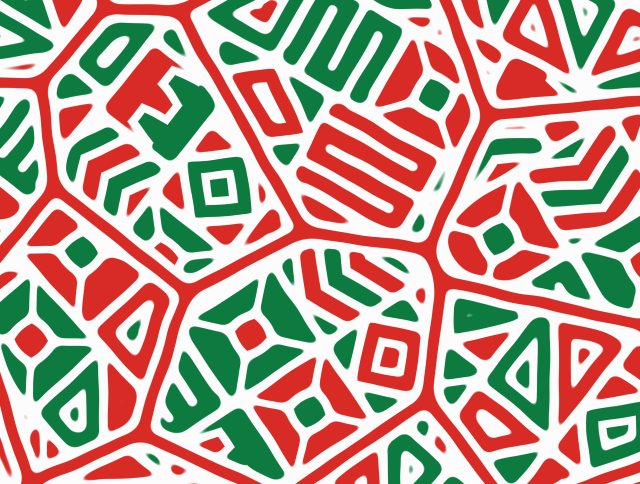
This pattern is drawn by a Shadertoy shader. Its source:

```glsl
const vec3 WHITE = vec3(0.99);
const vec3 RED = vec3(0.85, 0.17, 0.15);
const vec3 GREEN = vec3(0.05, 0.48, 0.25);
const float GAP = 0.019;
const float STROKE = 0.026;
const float INSET = 0.5 * GAP;
const float BORDER = 0.011;

vec2 hash(vec2 p) {
    vec3 a = fract(p.xyx * vec3(0.1031, 0.1030, 0.0973));
    a += dot(a, a.yzx + 33.33);
    return fract((a.xx + a.yz) * a.zy);
}

float gradientAt(vec2 corner, vec2 offset) {
    return dot(2.0 * hash(corner) - 1.0, offset);
}

float gradientNoise(vec2 p) {
    vec2 i = floor(p), f = fract(p);
    vec2 u = f * f * (3.0 - 2.0 * f), e = vec2(1.0, 0.0);
    return mix(mix(gradientAt(i, f), gradientAt(i + e, f - e), u.x),
               mix(gradientAt(i + e.yx, f - e.yx), gradientAt(i + 1.0, f - 1.0), u.x), u.y);
}

float softMin(float a, float b, float k) {
    float h = max(k - abs(a - b), 0.0) / k;
    return min(a, b) - 0.25 * h * h * k;
}

vec2 rotate(vec2 p, float angle) {
    float c = cos(angle), s = sin(angle);
    return vec2(c * p.x - s * p.y, s * p.x + c * p.y);
}

vec2 siteOf(vec2 cell, float size) {
    return (cell + 0.15 + 0.7 * hash(cell + 11.0)) * size;
}

// Voronoi patch: depth from its edge, then its site
vec3 patchAt(vec2 p, float size) {
    vec2 home = floor(p / size), site = vec2(9.0);
    for (int j = -1; j <= 1; j++)
    for (int i = -1; i <= 1; i++) {
        vec2 s = siteOf(home + vec2(i, j), size);
        if (distance(p, s) < distance(p, site)) site = s;
    }
    float depth = 1.0;
    for (int j = -2; j <= 2; j++)
    for (int i = -2; i <= 2; i++) {
        vec2 s = siteOf(home + vec2(i, j), size);
        if (distance(s, site) > 0.001)
            depth = softMin(depth, dot(0.5 * (s + site) - p, normalize(s - site)), 0.02);
    }
    return vec3(depth, site);
}

// Ink distances are positive inside the ink
float ring(float depth) {
    return min(depth - INSET, INSET + STROKE - depth);
}

float core(float depth) {
    return depth - INSET - STROKE - 0.85 * GAP;
}

// Bars left between slots that open on one side, or on alternating sides
float slottedBars(vec2 q, float closedEnd, float period, float shift, float slotWidth, bool alternate) {
    float row = floor(q.y / period + shift);
    float y = q.y - (row + 0.5 - shift) * period;
    float side = alternate && mod(row, 2.0) > 0.5 ? -1.0 : 1.0;
    return -softMin(0.5 * slotWidth - abs(y), side * q.x + closedEnd, 0.012);
}

// Two rows of dovetailed teeth, signed by row
float teeth(vec2 q, float period) {
    float x = abs(mod(q.x, period) - 0.5 * period) - 0.25 * period + 0.25 * q.y;
    return max(q.y - 0.026, min(x, q.y + 0.026));
}

// Returns ink distance and hue (0 red, 1 green)
vec2 motif(vec2 q, vec2 halfSize, float edgeDepth, float kind, float hue) {
    vec2 e = halfSize - abs(q);
    float depth = softMin(softMin(e.x, e.y, 0.02), edgeDepth, 0.02);
    float inside = depth - INSET;
    if (kind < 3.0) {           // nested triangles or a nested rhombus
        float split = kind < 2.0
            ? dot(q, normalize(vec2(halfSize.y, kind < 1.0 ? halfSize.x : -halfSize.x)))
            : (1.0 - dot(abs(q), 1.0 / halfSize)) / length(1.0 / halfSize);
        depth = softMin(depth, abs(split), 0.014);
        return vec2(max(ring(depth), core(depth)), split > 0.0 ? hue : 1.0 - hue);
    }
    if (kind < 4.2) {           // framed meander
        float bars = slottedBars(q, halfSize.x - 0.078, 0.034, 0.0, 0.013, true);
        float center = softMin(core(depth), bars, 0.008);
        return vec2(max(ring(depth), center), core(depth) > -0.4 * GAP ? 1.0 - hue : hue);
    }
    if (kind < 5.6) {           // comb or meander
        float period = 2.0 * halfSize.y / floor(halfSize.y / 0.025 + 0.01);
        float bars = slottedBars(q, halfSize.x - 0.04, period, 0.5, GAP, kind < 5.0);
        return vec2(softMin(inside, bars, 0.012), hue);
    }
    if (kind < 6.4) {           // interlocking teeth
        float t = teeth(q, 0.1);
        return vec2(softMin(inside, abs(t) - 0.45 * GAP, 0.012), t > 0.0 ? hue : 1.0 - hue);
    }
    if (kind < 7.2) {           // chevron stripes
        float t = (q.y + 0.5 * abs(q.x)) / 1.118 / 0.05;
        float stripe = 0.016 - 0.05 * abs(fract(t) - 0.5);
        return vec2(softMin(inside, stripe, 0.012), mod(floor(t) + hue, 2.0));
    }
    // dot with four concave wedges
    float radius = mix(max(abs(q.x), abs(q.y)), length(q), 0.4);
    float wedge = softMin(radius - 0.046, 0.7 * abs(abs(q.x) - abs(q.y)) - 0.4 * GAP, 0.012);
    return vec2(max(min(inside, 0.028 - radius), softMin(inside, wedge, 0.012)),
                radius < 0.037 ? 1.0 - hue : hue);
}

// Rows of uneven cells, one motif in each
vec2 filledCells(vec2 q, vec2 seed, float edgeDepth) {
    float height = 0.2, row = floor(q.y / height);
    vec2 r = hash(vec2(row, floor(seed.x * 90.0)));
    float width = mix(0.19, 0.27, r.x), x = q.x + r.y * width, column = floor(x / width);
    vec2 local = vec2(x, q.y) - (vec2(column, row) + 0.5) * vec2(width, height);
    vec2 halfSize = 0.5 * vec2(width, height);
    vec2 id = vec2(column, row) + floor(seed * 90.0);
    vec2 pick = hash(id), turn = hash(id + 57.0);
    if (turn.x > 0.5) { local = local.yx; halfSize = halfSize.yx; }
    if (turn.y > 0.5) local = -local;
    return motif(local, halfSize, edgeDepth, 8.0 * pick.x, step(0.5, pick.y));
}

void mainImage(out vec4 fragColor, in vec2 fragCoord) {
    vec2 p = fragCoord / iResolution.y;
    p += 0.005 * vec2(gradientNoise(p * 14.0), gradientNoise(p * 14.0 + 37.0));
    vec3 area = patchAt(p, 0.47);
    vec2 seed = hash(area.yz * 97.0);
    vec2 q = rotate(p - area.yz, 2.0 * seed.y - 1.0);
    vec2 ink = filledCells(q, seed, area.x - BORDER - 0.4 * GAP);

    // red seams between patches
    float seam = BORDER - area.x;
    if (seam > -0.45 * GAP) ink = vec2(seam, 0.0);
    float blur = 0.7 / iResolution.y;
    vec3 color = mix(WHITE, mix(RED, GREEN, ink.y), smoothstep(-blur, blur, ink.x));
    fragColor = vec4(color, 1.0);
}
```
